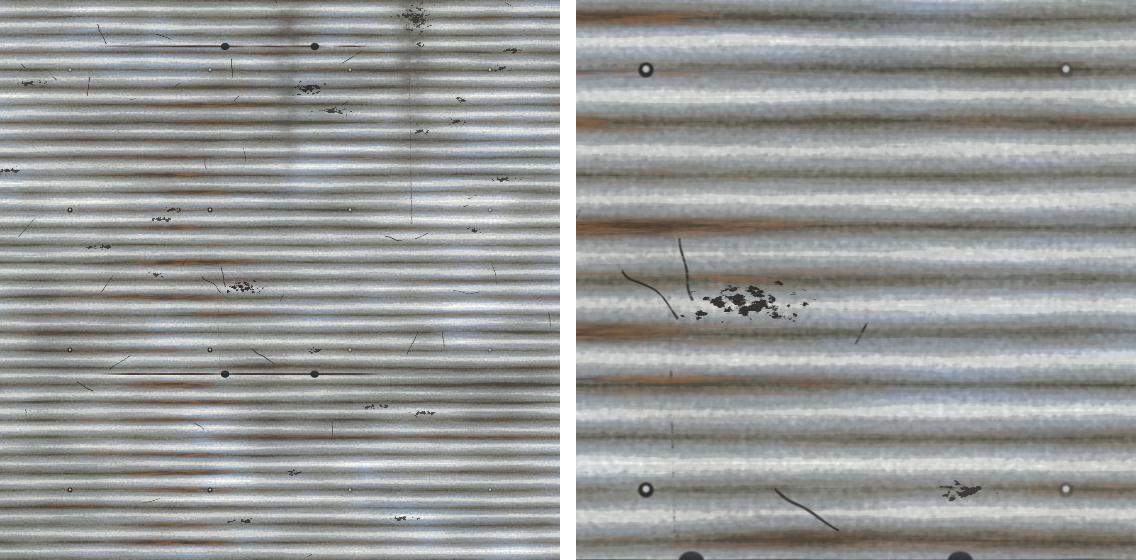
Left: the whole. Right: its middle third, enlarged.
Write a three.js fragment shader that draws this texture.

```glsl
varying vec2 vUv;

vec2 hash2(vec2 p) {
  return fract(sin(vec2(dot(p, vec2(127.1, 311.7)), dot(p, vec2(269.5, 183.3)))) * 43758.55);
}

float gradientNoise(vec2 p) {
  vec2 i = floor(p), f = fract(p);
  vec2 u = f * f * f * (f * (f * 6.0 - 15.0) + 10.0);
  vec2 e = vec2(0.0, 1.0);
  float a = dot(hash2(i) * 2.0 - 1.0, f);
  float b = dot(hash2(i + e.yx) * 2.0 - 1.0, f - e.yx);
  float c = dot(hash2(i + e.xy) * 2.0 - 1.0, f - e.xy);
  float d = dot(hash2(i + 1.0) * 2.0 - 1.0, f - 1.0);
  return mix(mix(a, b, u.x), mix(c, d, u.x), u.y);
}

float fbm(vec2 p) {
  float sum = 0.0, gain = 1.0;
  for (int i = 0; i < 4; i++) {
    sum += gain * gradientNoise(p);
    p = p * 2.03 + 17.3;
    gain *= 0.55;
  }
  return sum;
}

float segment(vec2 p, vec2 a, vec2 b) {
  vec2 ab = b - a;
  return length(p - a - ab * clamp(dot(p - a, ab) / dot(ab, ab), 0.0, 1.0));
}

float disc(vec2 p, float radius) {
  return smoothstep(radius + 0.001, radius - 0.001, length(p));
}

// Ragged patch of lost coating
float chip(vec2 p, vec2 size) {
  float ragged = fbm(p * vec2(110.0, 190.0) + size * 900.0);
  return smoothstep(0.75, 0.25, length(p / size) + ragged * 2.2);
}

// Sheet tone from valley (0) to ridge (1)
vec3 zincRamp(float t) {
  vec3 c = mix(vec3(0.33, 0.31, 0.27), vec3(0.44, 0.44, 0.40), smoothstep(-0.12, 0.09, t));
  c = mix(c, vec3(0.53, 0.53, 0.51), smoothstep(0.09, 0.25, t));
  c = mix(c, vec3(0.58, 0.60, 0.61), smoothstep(0.30, 0.50, t));
  c = mix(c, vec3(0.68, 0.69, 0.69), smoothstep(0.55, 0.74, t));
  c = mix(c, vec3(0.80, 0.81, 0.80), smoothstep(0.75, 0.88, t));
  return mix(c, vec3(0.91, 0.92, 0.90), smoothstep(0.98, 1.20, t));
}

void main() {
  vec2 p = vUv;
  // 32 corrugations, slightly uneven
  float wave = p.y * 32.0 + 0.16 * gradientNoise(p * vec2(3.0, 32.0));
  float row = floor(wave + 0.5);
  float height = 1.0 - abs(2.0 * fract(wave) - 1.0);
  float valley = smoothstep(0.55, 0.1, height);

  // Drawn-out streaks, blotches, uneven rows and grain
  float streak = fbm(p * vec2(8.0, 150.0));
  float blotch = fbm(p * vec2(4.0, 5.0) + 4.0);
  float rowTone = gradientNoise(vec2(p.x * 3.0, wave * 0.63 + 7.0));
  float panel = gradientNoise(vec2(p.x * 9.0, p.y * 2.0 + 5.0));
  float shade = exp(-dot((p - vec2(0.45, 0.79)) / vec2(0.27, 0.18), (p - vec2(0.45, 0.79)) / vec2(0.27, 0.18)));
  float grain = gradientNoise(p * 230.0) + 0.6 * gradientNoise(p * 410.0 + 9.0);
  float tone = 0.04 + 0.24 * streak + 0.20 * blotch + 0.30 * rowTone + 0.16 * panel - 0.17 * shade;
  vec3 color = zincRamp(height + tone + 0.10 * grain);
  float blueness = smoothstep(-0.1, 0.5, blotch + 0.5 * streak) * smoothstep(0.95, 0.5, height);
  color *= mix(vec3(1.0), vec3(0.95, 1.0, 1.09), blueness);
  color *= 1.0 + 0.085 * grain + 0.10 * blotch + 0.08 * rowTone;

  // Vertical grime
  float grime = exp(-pow((p.x - 0.515) / 0.018, 2.0)) * smoothstep(0.55, 0.95, p.y);
  grime += exp(-pow((p.x - 0.735) / 0.028, 2.0)) * smoothstep(0.6, 1.0, p.y);
  grime *= 0.6 + 1.1 * fbm(p * vec2(30.0, 45.0));
  color = mix(color, vec3(0.34, 0.33, 0.30), clamp(grime * 0.75, 0.0, 0.7));

  // Rust settled along the valleys
  float zone = exp(-pow((p.x - 0.33) / 0.14, 2.0)) * smoothstep(0.88, 0.80, p.y);
  float rowRust = gradientNoise(vec2(p.x * 4.0, row * 0.73 + 2.5)) + 0.4 * streak;
  float flakes = fbm(p * vec2(22.0, 230.0) + 3.0);
  float rust = valley * smoothstep(0.0, 0.4, rowRust + 0.18 * zone + 0.3 * flakes);
  vec3 rustColor = mix(vec3(0.25, 0.19, 0.15), vec3(0.52, 0.36, 0.24), smoothstep(-0.4, 0.4, flakes));
  color = mix(color, rustColor, rust * (0.32 + 0.45 * zone));

  // Two lap seams with large bolt heads
  for (int i = 0; i < 2; i++) {
    float y = i == 0 ? 0.332 : 0.917;
    float line = smoothstep(0.0024, 0.0008, abs(p.y - y - 0.001 * streak));
    line *= smoothstep(0.16, 0.24, p.x) * smoothstep(0.70, 0.62, p.x);
    line *= smoothstep(-0.35, 0.2, gradientNoise(vec2(p.x * 14.0, y * 50.0)));
    color = mix(color, vec3(0.20, 0.14, 0.11), line * 0.85);
    for (int j = 0; j < 2; j++) {
      vec2 q = p - vec2(0.402 + 0.160 * float(j), y);
      color = mix(color, vec3(0.17, 0.18, 0.19) + 12.0 * max(q.y, 0.0), disc(q * vec2(0.85, 1.0), 0.0065));
    }
  }

  // Four by four grid of small screws
  vec2 cell = floor(p * 4.0);
  vec2 screw = p - (cell + 0.5) / 4.0;
  float darkness = mix(0.3, 0.9, step(cell.x, 1.5) * step(cell.y, 2.5));
  color = mix(color, vec3(0.15, 0.14, 0.13), darkness * disc(screw, 0.0045));
  color = mix(color, vec3(0.72, 0.74, 0.75), disc(screw - vec2(0.0, 0.0006), 0.0020));

  // Scattered scratches and nicks
  float marks = 0.0;
  for (int i = 0; i < 44; i++) {
    vec2 seed = vec2(float(i), 3.7);
    vec2 center = hash2(seed), shape = hash2(seed + 51.0);
    float angle = shape.x * 6.283;
    vec2 reach = vec2(cos(angle), sin(angle)) * mix(0.003, 0.026, shape.y * shape.y);
    vec2 q = p - center + 0.006 * gradientNoise(p * 40.0);
    float scratch = smoothstep(0.0013, 0.0001, segment(q, -reach, reach));
    marks = max(marks, scratch * clamp(0.4 + 0.4 * shape.x + 0.8 * flakes, 0.0, 0.8));
    if (i < 22) marks = max(marks, 0.75 * chip(p - shape.yx, vec2(0.006 + 0.018 * center.x, 0.005)));
  }
  float hairline = segment(p, vec2(0.392, 0.35), vec2(0.389, 0.49));
  hairline = min(hairline, segment(p, vec2(0.735, 0.60), vec2(0.730, 0.97)));
  marks = max(marks, 0.45 * smoothstep(0.0014, 0.0002, hairline) * smoothstep(-0.3, 0.3, blotch + streak));
  marks = max(marks, 0.9 * chip(p - vec2(0.435, 0.486), vec2(0.025, 0.010)));
  marks = max(marks, 0.8 * chip(p - vec2(0.553, 0.842), vec2(0.024, 0.011)));
  marks = max(marks, 0.7 * chip(p - vec2(0.745, 0.965), vec2(0.022, 0.022)));
  color = mix(color, vec3(0.15, 0.14, 0.13), marks);
  gl_FragColor = vec4(clamp(color, 0.0, 1.0), 1.0);
}
```
